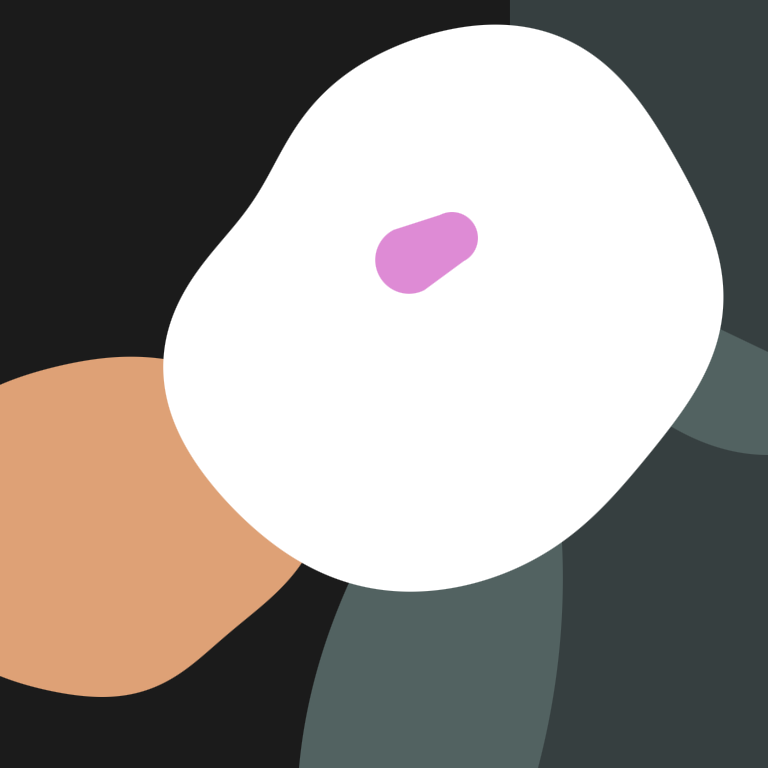
Write a Shadertoy shader that draws this background.

```glsl
// Flat organic shapes: a large white blob with a pink pebble, a peach blob on
// the left, and teal leaves over a black and slate ground. Blobs are circles
// with a few angular harmonics; leaves are areas between two parabolas.

#define BLACK  vec3(0.106, 0.106, 0.106)
#define SLATE  vec3(0.212, 0.247, 0.251)
#define TEAL   vec3(0.322, 0.384, 0.380)
#define PEACH  vec3(0.870, 0.631, 0.463)
#define WHITE  vec3(1.0)
#define PINK   vec3(0.871, 0.545, 0.835)
#define SLATE_START 0.664
#define HARMONICS 6

// Cosine and sine weights of harmonics 1, 2, 3 ... of each outline
const vec2 WHITE_WAVES[HARMONICS] = vec2[HARMONICS](
    vec2( 0.0087, -0.0066), vec2(-0.0077,  0.0330), vec2(-0.0016, -0.0105),
    vec2( 0.0088,  0.0027), vec2( 0.0008, -0.0042), vec2( 0.0042,  0.0020));
const vec2 PEACH_WAVES[HARMONICS] = vec2[HARMONICS](
    vec2(0.0060, 0.0064), vec2(0.0259, 0.0142), vec2(0.0029, 0.0084),
    vec2(0.0037, 0.0042), vec2(0.0034, 0.0010), vec2(0.0003, 0.0));

// Circle whose radius varies with the angle
float blob(vec2 p, float radius, vec2 waves[HARMONICS]) {
    float angle = atan(p.y, p.x);
    for (int i = 0; i < HARMONICS; i++) {
        float a = float(i + 1) * angle;
        radius += dot(waves[i], vec2(cos(a), sin(a)));
    }
    return length(p) - radius;
}

// Capsule from a to b with a different radius at each end
float pebble(vec2 p, vec2 a, vec2 b, float radiusA, float radiusB) {
    vec2 axis = b - a;
    float t = clamp(dot(p - a, axis) / dot(axis, axis), 0.0, 1.0);
    return length(p - a - axis * t) - mix(radiusA, radiusB, t);
}

// Value of c.x + c.y * t + c.z * t * t
float parabola(float t, vec3 c) {
    return c.x + t * (c.y + t * c.z);
}

// Area where v lies between two parabolas of t
float leaf(float v, float t, vec3 low, vec3 high) {
    return max(parabola(t, low) - v, v - parabola(t, high));
}

// Smooth coverage, about one pixel wide at the edge
float cover(float d) {
    return clamp(0.5 - d / max(fwidth(d), 1e-6), 0.0, 1.0);
}

void mainImage(out vec4 fragColor, in vec2 fragCoord) {
    vec2 uv = fragCoord / iResolution.xy;

    // Ground
    vec3 color = mix(BLACK, SLATE, cover(SLATE_START - uv.x));

    // Leaves: one rising from the bottom, one reaching in from the right
    float stem = leaf(uv.x, uv.y, vec3(0.3893, 0.090, 0.745),
                                  vec3(0.7005, 0.262, -0.530));
    float side = leaf(uv.y, 1.0 - uv.x, vec3(0.4076, 0.0, 2.33),
                                        vec3(0.5417, 0.478, 0.0));
    color = mix(color, TEAL, cover(stem));
    color = mix(color, TEAL, cover(side));

    // Blobs
    float peach = blob(uv - vec2(0.1302, 0.3138), 0.2428, PEACH_WAVES);
    float white = blob(uv - vec2(0.5768, 0.5964), 0.3513, WHITE_WAVES);
    color = mix(color, PEACH, cover(peach));
    color = mix(color, WHITE, cover(white));

    // Pebble
    float pink = pebble(uv, vec2(0.5326, 0.6615), vec2(0.5885, 0.6901), 0.0440, 0.0338);
    color = mix(color, PINK, cover(pink));

    fragColor = vec4(color, 1.0);
}
```
